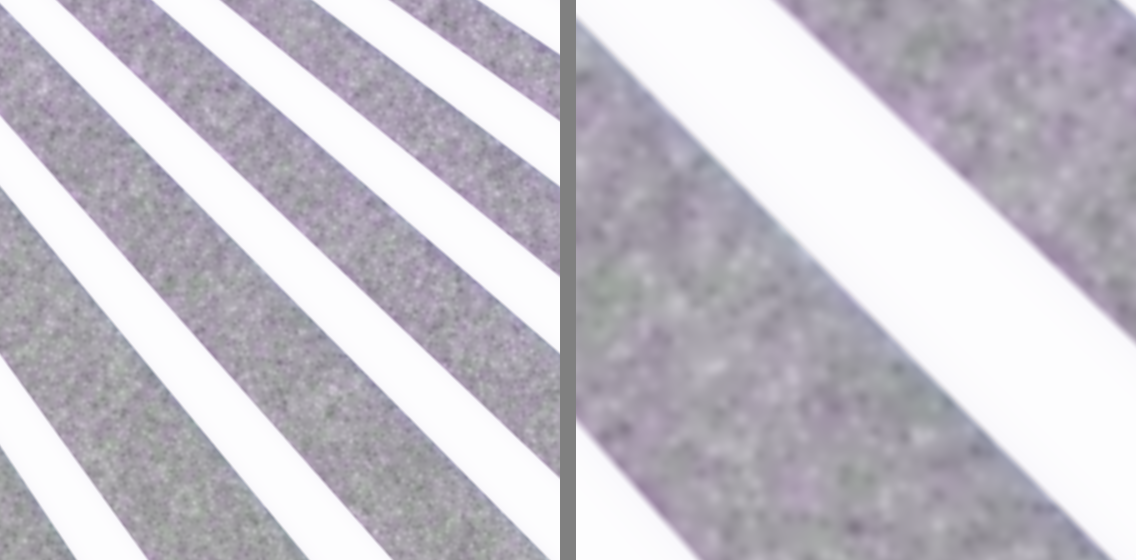
Left, the full canvas; right, a detail of the centre.
Write a WebGL 2 fragment shader that draws this pattern.

```glsl
#version 300 es
precision highp float;

uniform vec2 u_resolution;
out vec4 fragColor;

// Fan layout, in canvas units
const vec2 VANISH = vec2(-1.6536, 2.6667);  // point where all stripes meet
const float FIRST_RATIO = 1.504;            // dx/dy of the first stripe edge
const float STEP_RATIO = 0.180;             // ratio lost per stripe
const float STEP_CURVE = 0.0027;            // slow change of that step
const float DUTY_BASE = 0.53;               // grey share of the first repeat
const float DUTY_GROWTH = 0.04;             // added grey share per repeat
const float EDGE_SOFT = 0.0034;
const float FRINGE_WIDTH = 0.011;

// Colours
const vec3 PAPER = vec3(0.994, 0.993, 0.996);
const vec3 PAPER_TINT = vec3(0.970, 0.965, 0.985);
const vec3 GREY_LILAC = vec3(0.655, 0.625, 0.685);
const vec3 GREY_NEUTRAL = vec3(0.640, 0.637, 0.646);
const vec3 FRINGE_BLUE = vec3(-0.045, -0.015, 0.030);
const vec3 FRINGE_PINK = vec3(0.025, -0.022, 0.040);

// Surface wear
const float FINE_CELLS = 118.0;
const float GRAIN_CELLS = 62.0;
const float MOTTLE_CELLS = 17.0;
const float FINE_AMOUNT = 0.13;
const float GRAIN_AMOUNT = 0.11;
const float MOTTLE_AMOUNT = 0.05;
const float TINT_AMOUNT = 0.05;
const float BAND_COUNT = 22.0;
const float BAND_AMOUNT = 0.014;
const float TAU = 6.28318;

vec3 hash3(vec2 cell) {
    vec3 h = fract(cell.xyx * vec3(0.1031, 0.1030, 0.0973));
    h += dot(h, h.yxz + 33.33);
    return fract((h.xxy + h.yzz) * h.zyx);
}

// Cellular noise: each cell scatters one soft light or dark spot
float spots(vec2 p) {
    vec2 base = floor(p);
    float sum = 0.0;
    for (int j = -1; j <= 1; j++) {
        for (int i = -1; i <= 1; i++) {
            vec2 cell = base + vec2(i, j);
            vec3 h = hash3(cell + 200.0);
            vec2 offset = cell + h.xy - p;
            sum += (h.z - 0.5) * exp(-4.0 * dot(offset, offset));
        }
    }
    return sum;
}

// Continuous stripe number across the fan
float stripeIndex(float ratio) {
    float root = STEP_RATIO * STEP_RATIO - 4.0 * STEP_CURVE * (FIRST_RATIO - ratio);
    return (STEP_RATIO - sqrt(max(root, 0.0))) / (2.0 * STEP_CURVE);
}

vec3 greySurface(vec2 p) {
    float lilac = smoothstep(-0.35, 0.65, p.y + 0.35 * p.x - 0.45);
    vec3 color = mix(GREY_NEUTRAL, GREY_LILAC, lilac);

    // Cross bands, fading towards the lower right
    float along = dot(p, vec2(0.75, -0.66));
    float across = dot(p, vec2(0.66, 0.75));
    float wobble = 0.8 * sin(across * 31.0) + 0.5 * sin(across * 57.0 + along * 9.0);
    float fade = 1.0 - smoothstep(-0.1, 0.6, along);
    color += BAND_AMOUNT * fade * sin(along * BAND_COUNT * TAU + wobble);

    // Layered speckle and a weak green to magenta drift
    float wear = FINE_AMOUNT * spots(p * FINE_CELLS);
    wear += GRAIN_AMOUNT * spots(p * GRAIN_CELLS + 31.0);
    wear += MOTTLE_AMOUNT * spots(p * MOTTLE_CELLS + 67.0);
    float tint = TINT_AMOUNT * spots(p * GRAIN_CELLS * 0.6 + 13.0);
    return color + wear + tint * vec3(0.5, -0.7, 0.9);
}

void main() {
    vec2 p = gl_FragCoord.xy / u_resolution;

    // Position within the repeat
    float depth = VANISH.y - p.y;
    float ratio = (p.x - VANISH.x) / depth;
    float index = stripeIndex(ratio);
    float f = fract(index);
    float duty = DUTY_BASE + DUTY_GROWTH * floor(index);

    // Canvas length of one index step, then signed edge distance
    float stepSize = (STEP_RATIO - 2.0 * STEP_CURVE * index) * depth
        / sqrt(1.0 + ratio * ratio);
    float edge = max(min(f, duty - f), f - 1.0) * stepSize;
    float soft = max(EDGE_SOFT, 0.7 / u_resolution.y);
    float grey = smoothstep(-soft, soft, edge);

    // Coloured fringes: blue on upper edges, pink on lower ones
    vec3 surface = greySurface(p);
    surface += FRINGE_BLUE * exp(-f * stepSize / FRINGE_WIDTH);
    surface += FRINGE_PINK * exp(-abs(duty - f) * stepSize / FRINGE_WIDTH);

    vec3 paper = mix(PAPER, PAPER_TINT, exp(-abs(edge) / FRINGE_WIDTH));
    fragColor = vec4(clamp(mix(paper, surface, grey), 0.0, 1.0), 1.0);
}
```
